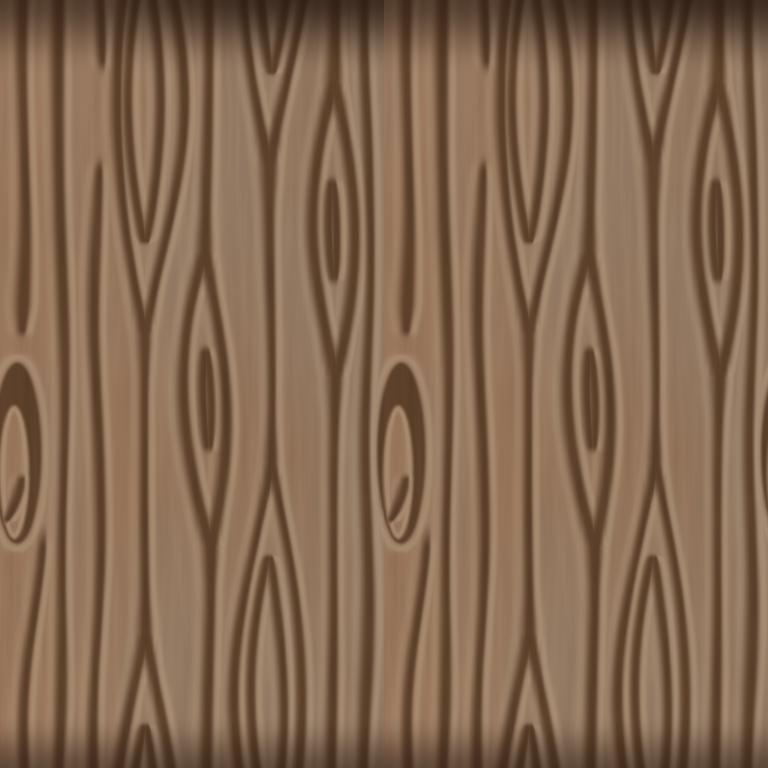
Give the GLSL for this texture, as a three.js fragment shader.

```glsl
varying vec2 vUv;

const float TAU = 6.2831853;
const vec3 WARM_WOOD = vec3(0.595, 0.460, 0.355);
const vec3 GREY_WOOD = vec3(0.565, 0.470, 0.385);
const vec3 RIDGE = vec3(0.680, 0.580, 0.470);
const vec3 GROOVE = vec3(0.345, 0.238, 0.152);
const vec3 SOOT = vec3(0.170, 0.105, 0.070);
const vec2 KNOT = vec2(0.045, 0.41);

vec2 gradientAt(vec2 cell) {
  float a = TAU * fract(sin(dot(cell, vec2(127.1, 311.7))) * 43758.55);
  return vec2(cos(a), sin(a));
}

float gradientNoise(vec2 p) {
  vec2 i = floor(p), f = fract(p);
  vec2 u = f * f * f * (f * (f * 6.0 - 15.0) + 10.0);
  vec2 e = vec2(0.0, 1.0);
  float low = mix(dot(gradientAt(i), f),
                  dot(gradientAt(i + e.yx), f - e.yx), u.x);
  float high = mix(dot(gradientAt(i + e.xy), f - e.xy),
                   dot(gradientAt(i + e.yy), f - e.yy), u.x);
  return mix(low, high, u.y);
}

float bell(float x) { return exp(-x * x); }

float wrapped(float x) { return fract(x + 0.5) - 0.5; }

float ellipseDistance(vec2 p, vec2 radii) {
  float k = length(p / radii);
  return k * (k - 1.0) / max(length(p / (radii * radii)), 0.0001);
}

// x: groove depth, soft on the left; y: lit ridges on both sides
vec2 carve(vec2 wood, float d, float width) {
  float soft = d < 0.0 ? 0.019 : 0.008;
  float depth = 1.0 - smoothstep(width * 0.3, width + soft, abs(d));
  float ridge = bell((d - width - 0.014) / 0.009)
              + 0.55 * bell((d + width + 0.025) / 0.010);
  return max(wood, vec2(depth, ridge) * smoothstep(0.0, 0.004, width));
}

// Single lines that run past the knot, some of them broken
vec2 strands(vec2 wood, float x, float y) {
  for (int n = 0; n < 4; n++) {
    float j = float(n);
    float odd = mod(j, 2.0);
    float late = step(2.0, j);
    float center = -0.045 + 0.1 * j
                 + 0.035 * gradientNoise(vec2(y * 2.6, j * 7.3 + 0.4));
    if (n == 1) center += 0.04 * smoothstep(0.05, 0.33, y) * step(y, 0.45);
    float gap = abs(y - mix(0.44, 0.85, late));
    float reach = mix(0.11, 0.04, late);
    float whole = mix(1.0, smoothstep(reach, reach + 0.06, gap), odd);
    float width = 0.009 + 0.010 * gradientNoise(vec2(y * 3.5, j * 5.1 + 40.4));
    wood = carve(wood, wrapped(x - center), width * whole);
  }
  return wood;
}

// Stems that split into long pointed lenses and close again
vec2 forks(vec2 wood, float x, float y) {
  for (int n = 0; n < 4; n++) {
    float i = float(n);
    float odd = mod(i, 2.0);
    float center = 0.38 + 0.163 * i
                 + 0.025 * gradientNoise(vec2(y * 2.3, i * 9.7 + 3.4));
    float opening = (2.0 * odd - 1.0) * (cos(TAU * (y - 0.37 - 0.11 * i)) - 0.35);
    float spread = max(opening, 0.0) * mix(0.065, 0.085, odd);
    float skew = 0.5 * gradientNoise(vec2(y * 2.0, i * 4.3 + 20.4));
    float width = 0.008 + 0.007 * bell(opening / 0.22)
                + 0.008 * gradientNoise(vec2(y * 3.0, i * 6.1 + 60.4));
    float d = wrapped(x - center);
    wood = carve(wood, d + spread * (1.0 + skew), width);
    wood = carve(wood, d - spread * (1.0 - skew), width);
    float inner = spread - 0.045;
    float thin = 0.007 * smoothstep(0.0, 0.008, inner);
    wood = carve(wood, d + max(inner, 0.0), thin);
    wood = carve(wood, d - max(inner, 0.0), thin);
  }
  return wood;
}

// Crescent around a light eye with a curled hook
vec2 knot(vec2 wood, vec2 p) {
  vec2 q = vec2(wrapped(p.x - KNOT.x), 2.0 * (p.y - KNOT.y));
  float rim = ellipseDistance(q, vec2(0.062, 0.235));
  float eye = ellipseDistance(q - vec2(-0.008, -0.05), vec2(0.040, 0.175));
  float ring = max(rim, -eye);
  wood *= smoothstep(-0.01, 0.015, rim);
  wood.x = max(wood.x, 1.0 - smoothstep(-0.006, 0.007, ring));
  wood.y = max(wood.y, max(bell((rim - 0.014) / 0.009), bell((eye + 0.011) / 0.009)));
  float drop = 0.39 - p.y;
  float hook = q.x - 0.015 + 9.0 * drop * drop;
  float taper = smoothstep(0.0, 0.03, drop) * (1.0 - smoothstep(0.05, 0.08, drop));
  return carve(wood, hook, 0.008 * taper);
}

void main() {
  vec2 p = vec2(fract(vUv.x * 2.0), vUv.y);

  // Grain bends around the knot
  float away = wrapped(p.x - KNOT.x);
  float bend = 0.3 * away * bell(away / 0.12) * bell((p.y - KNOT.y) / 0.2);
  vec2 wood = forks(vec2(0.0), p.x - bend, p.y);
  wood = knot(strands(wood, p.x - bend, p.y), p);

  // Plank tint and fine fibres
  float patches = gradientNoise(p * vec2(5.0, 3.0) + 8.3);
  float fibres = gradientNoise(p * vec2(48.0, 5.0))
               + 0.6 * gradientNoise(p * vec2(95.0, 14.0) + 31.7);
  vec3 color = mix(WARM_WOOD, GREY_WOOD, clamp(p.x + patches, 0.0, 1.0));
  color *= 1.0 + 0.05 * patches + 0.055 * fibres;
  color = mix(color, RIDGE, 0.65 * min(wood.y, 1.0));
  color = mix(color, GROOVE * (1.0 + 0.08 * fibres), 0.95 * wood.x);

  // Darkened top and bottom ends
  float top = smoothstep(0.90, 1.01, p.y) * (0.65 + 0.2 * smoothstep(0.2, 0.7, p.x));
  float bottom = 0.55 * (1.0 - smoothstep(-0.01, 0.07, p.y));
  color = mix(color, SOOT, max(top, bottom));
  gl_FragColor = vec4(color, 1.0);
}
```
